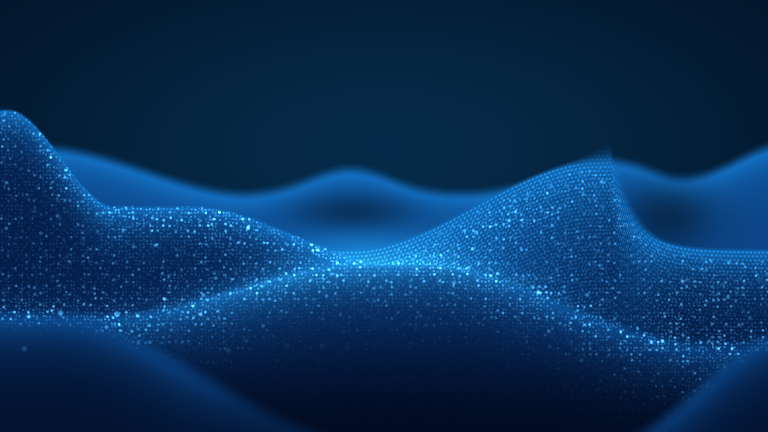
Write a WebGL 1 fragment shader that draws this background.

```glsl
precision highp float;
// Glittering blue dunes under a dark teal sky: each dune is a ridge curve
// built from smooth steps, lit along its crest and layered from back to front.
// The sharp middle dunes carry woven dots and scattered sparkles.
uniform vec2 u_resolution;

float hash(vec2 p) {
  return fract(sin(dot(p, vec2(127.1, 311.7))) * 43758.5);
}

float gradientDot(vec2 cell, vec2 f, vec2 corner) {
  float angle = 6.2832 * hash(cell + corner);
  return dot(vec2(cos(angle), sin(angle)), f - corner);
}

float gradientNoise(vec2 p) {
  vec2 i = floor(p), f = fract(p);
  vec2 u = f * f * (3.0 - 2.0 * f);
  float low = mix(gradientDot(i, f, vec2(0.0)), gradientDot(i, f, vec2(1.0, 0.0)), u.x);
  float high = mix(gradientDot(i, f, vec2(0.0, 1.0)), gradientDot(i, f, vec2(1.0)), u.x);
  return mix(low, high, u.y);
}

float hump(float x, float centre, float width) {
  float t = (x - centre) / width;
  return exp(-t * t);
}

// Ridge heights across the canvas, both axes from 0 to 1
float farRidge(float x) {
  return 0.548 + 0.11 * (1.0 - smoothstep(0.05, 0.33, x)) + 0.06 * hump(x, 0.456, 0.075)
    + 0.08 * hump(x, 0.79, 0.1) + 0.12 * smoothstep(0.86, 1.03, x);
}

float rightRidge(float x) {
  return 0.42 + 0.207 * smoothstep(0.46, 0.78, x) * exp(-max(x - 0.795, 0.0) / 0.03);
}

float leftRidge(float x) {
  return 0.745 - 0.225 * smoothstep(0.01, 0.15, x) - 0.135 * smoothstep(0.25, 0.52, x)
    - 0.4 * smoothstep(0.47, 0.6, x);
}

float centreRidge(float x) {
  return 0.265 + 0.121 * smoothstep(0.13, 0.47, x) - 0.186 * smoothstep(0.54, 0.93, x);
}

float nearRidge(float x) {
  return max(0.26 - 0.3 * smoothstep(0.06, 0.5, x), -0.04 + 0.26 * smoothstep(0.78, 1.03, x));
}

float cover(float depth, float blur) {
  return smoothstep(-blur, blur, depth);
}

// Randomly placed round points, some cells left empty
float sparkles(vec2 p, float cells, float density, float radius) {
  vec2 g = p * cells, id = floor(g);
  vec2 centre = 0.5 + 0.5 * (vec2(hash(id + 3.7), hash(id + 9.2)) - 0.5);
  float point = 1.0 - smoothstep(radius * 0.3, radius, length(fract(g) - centre));
  return point * step(1.0 - density, hash(id)) * (0.35 + 0.65 * hash(id + 17.3));
}

// Regular rows of dots that follow the ridge
float weave(vec2 p) {
  vec2 g = p * vec2(105.0, 110.0);
  g.x += 0.5 * mod(floor(g.y), 2.0);
  return 1.0 - smoothstep(0.1, 0.5, length(fract(g) - 0.5));
}

vec3 dune(vec3 shade, vec3 rim, float depth, float reach) {
  return mix(shade, rim, exp(-max(depth, 0.0) / reach));
}

void main() {
  vec2 uv = gl_FragCoord.xy / u_resolution;
  vec2 p = vec2(uv.x * u_resolution.x / u_resolution.y, uv.y);
  float x = uv.x, y = uv.y;

  // Sky, brightest behind the middle of the ridges
  vec2 skyOffset = (uv - vec2(0.5, 0.66)) / vec2(0.52, 0.42);
  vec3 color = mix(vec3(0.006, 0.07, 0.145), vec3(0.02, 0.165, 0.285), exp(-dot(skyOffset, skyOffset)));

  // Distant blurred dunes with mist in the valley and two dark hollows
  float far = farRidge(x) - y;
  vec3 mist = mix(vec3(0.045, 0.27, 0.53), vec3(0.1, 0.5, 0.82), hump(x, 0.48, 0.13) * hump(y, 0.41, 0.06));
  vec3 farColor = dune(mist, vec3(0.075, 0.43, 0.75), far - 0.015, 0.05);
  farColor *= 1.0 - 0.36 * hump(x, 0.46, 0.08) * hump(y, 0.51, 0.04);
  farColor *= 1.0 - 0.45 * hump(x, 0.87, 0.06) * hump(y, 0.5, 0.08);
  color = mix(color, farColor, cover(far, 0.018));

  // Shared glitter: fine dust, small points and a few large ones
  float patches = 0.8 + 0.6 * gradientNoise(p * 9.0);
  float dust = sparkles(p, 125.0, 0.65, 0.5);
  float glitter = patches * (0.6 * dust + 1.6 * sparkles(p, 70.0, 0.35, 0.34)) + 1.4 * sparkles(p, 27.0, 0.12, 0.17);
  vec3 spark = vec3(0.48, 0.85, 0.96);
  float centre = centreRidge(x) - y;
  float fold = exp(-max(-centre, 0.0) / 0.035);

  // Right dune: bright woven slope, crest melting into the hollow behind
  float right = rightRidge(x) - y;
  vec3 rightShade = mix(vec3(0.05, 0.29, 0.57), vec3(0.018, 0.125, 0.3), smoothstep(0.52, 0.92, x));
  vec3 rightColor = dune(rightShade, vec3(0.09, 0.49, 0.82), right, 0.12 - 0.06 * smoothstep(0.78, 0.9, x));
  rightColor += vec3(0.1, 0.3, 0.32) * fold * hump(x, 0.5, 0.17);
  rightColor *= 0.85 + 0.35 * weave(vec2(p.x, right));
  float rightLight = 0.2 + 0.35 * exp(-max(right, 0.0) / 0.1) + 0.4 * fold;
  rightColor += spark * glitter * rightLight * smoothstep(0.0, 0.05, right);
  color = mix(color, rightColor, cover(right, 0.006 + 0.045 * hump(x, 0.8, 0.035)));

  // Left dune: grainy face, bright crest and a glowing lower fold
  float left = leftRidge(x) - y;
  vec3 leftColor = dune(vec3(0.016, 0.12, 0.3), vec3(0.09, 0.47, 0.8), left, 0.05);
  leftColor += vec3(0.06, 0.25, 0.34) * fold * (0.3 + 0.7 * smoothstep(0.12, 0.42, x));
  leftColor *= 0.92 + 0.15 * weave(vec2(p.x, left));
  leftColor += spark * glitter * (0.2 + 0.5 * exp(-max(left, 0.0) / 0.07) + 0.35 * fold);
  color = mix(color, leftColor, cover(left, 0.005));

  // Centre dune: sharp at the middle, out of focus towards both sides
  vec3 centreShade = mix(vec3(0.006, 0.05, 0.15), vec3(0.02, 0.14, 0.34), smoothstep(0.0, 0.32, y));
  vec3 crest = mix(vec3(0.05, 0.3, 0.58), vec3(0.13, 0.55, 0.86), hump(x, 0.45, 0.24));
  vec3 centreColor = dune(centreShade, crest, centre, 0.055);
  centreColor *= 0.92 + 0.16 * weave(vec2(p.x, centre)) * exp(-max(centre, 0.0) / 0.1);
  centreColor += spark * glitter * 0.75 * exp(-max(centre, 0.0) / 0.06);
  color = mix(color, centreColor, cover(centre, 0.006 + 0.1 * (x - 0.48) * (x - 0.48)));

  // Nearest dunes, strongly blurred, with soft light discs above the left one
  float near = nearRidge(x) - y;
  vec3 nearColor = dune(vec3(0.008, 0.065, 0.18), vec3(0.045, 0.29, 0.56), near, 0.07);
  nearColor = mix(nearColor, centreShade, 0.6 * smoothstep(0.2, 0.38, x) * (1.0 - smoothstep(0.6, 0.95, x)));
  color = mix(color, nearColor, cover(near, 0.032));
  float discs = sparkles(p + 0.03, 15.0, 0.35, 0.14) * hump(y, 0.25, 0.05) * (1.0 - smoothstep(0.25, 0.5, x));
  color += spark * 0.7 * discs;

  gl_FragColor = vec4(color, 1.0);
}
```
